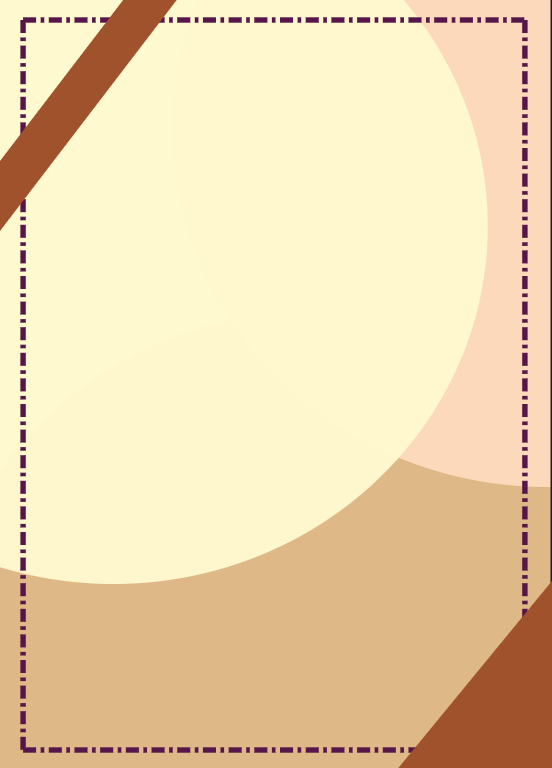
Give the GLSL for this background, as a WebGL 1 fragment shader.

```glsl
precision mediump float;
// Flat poster: overlapping pastel discs, a dash-dot frame and brown corner bands.

uniform vec2 u_resolution;

// Design space: origin at the upper left, y pointing down.
const vec2 PAGE = vec2(550.0, 768.0);

const vec3 CREAM  = vec3(1.000, 0.976, 0.812);
const vec3 TAN    = vec3(0.870, 0.722, 0.530);
const vec3 PEACH  = vec3(0.992, 0.851, 0.733);
const vec3 SIENNA = vec3(0.627, 0.322, 0.173);
const vec3 PLUM   = vec3(0.340, 0.085, 0.290);
const vec3 EDGE   = vec3(0.150, 0.100, 0.100);

const vec2 DISC_RADII   = vec2(373.0, 358.0);
const vec2 TAN_CENTER   = vec2(310.0, 670.0);
const vec2 PEACH_CENTER = vec2(545.0, 129.0);
const vec2 CREAM_CENTER = vec2(113.0, 226.0);
const float CREAM_ALPHA = 0.96;

const vec2 FRAME_MIN = vec2(23.0, 20.0);
const vec2 FRAME_MAX = vec2(523.0, 750.0);
const float FRAME_HALF = 2.7;
const float DASH_PERIOD = 25.6;
const float DASH_HALF = 6.5;
const float DOT_HALF = 1.8;

const vec2 BAND_NORMAL = vec2(1.312, 1.0);
const float BAND_NEAR = 161.0;
const float BAND_FAR = 231.0;
const vec2 CORNER_NORMAL = vec2(1.222, 1.0);
const float CORNER_START = 1253.0;

// Coverage of a signed distance, antialiased over one pixel.
float fill(float d, float pixel) {
  return clamp(0.5 - d / pixel, 0.0, 1.0);
}

float disc(vec2 p, vec2 center) {
  return (length((p - center) / DISC_RADII) - 1.0) * DISC_RADII.y;
}

// Signed distance past the line dot(p, n) = offset.
float slant(vec2 p, vec2 n, float offset) {
  return (dot(p, n) - offset) / length(n);
}

// Alternating long dash and short dot along one axis.
float dashDot(float s) {
  float dash = abs(mod(s + 0.5 * DASH_PERIOD, DASH_PERIOD) - 0.5 * DASH_PERIOD);
  float dot_ = abs(mod(s, DASH_PERIOD) - 0.5 * DASH_PERIOD);
  return min(dash - DASH_HALF, dot_ - DOT_HALF);
}

float frame(vec2 p) {
  vec2 mid = 0.5 * (FRAME_MIN + FRAME_MAX);
  vec2 halfSize = 0.5 * (FRAME_MAX - FRAME_MIN);
  vec2 q = abs(p - mid) - halfSize;
  vec2 s = p - FRAME_MIN - DASH_HALF;
  float across = max(abs(q.y) - FRAME_HALF, q.x - FRAME_HALF);
  float down = max(abs(q.x) - FRAME_HALF, q.y - FRAME_HALF);
  return min(max(across, dashDot(s.x)), max(down, dashDot(s.y)));
}

void main() {
  vec2 uv = gl_FragCoord.xy / u_resolution;
  vec2 p = vec2(uv.x, 1.0 - uv.y) * PAGE;
  float pixel = PAGE.y / u_resolution.y;

  // Overlapping discs; the cream one lets those below show faintly.
  vec3 color = CREAM;
  color = mix(color, TAN, fill(disc(p, TAN_CENTER), pixel));
  color = mix(color, PEACH, fill(disc(p, PEACH_CENTER), pixel));
  color = mix(color, CREAM, CREAM_ALPHA * fill(disc(p, CREAM_CENTER), pixel));

  // Dash-dot frame and the thin dark right edge.
  color = mix(color, PLUM, fill(frame(p), pixel));
  color = mix(color, EDGE, fill(PAGE.x - 1.5 - p.x, pixel));

  // Diagonal band and lower right corner.
  float band = max(-slant(p, BAND_NORMAL, BAND_NEAR), slant(p, BAND_NORMAL, BAND_FAR));
  color = mix(color, SIENNA, fill(band, pixel));
  color = mix(color, SIENNA, fill(-slant(p, CORNER_NORMAL, CORNER_START), pixel));

  gl_FragColor = vec4(color, 1.0);
}
```
